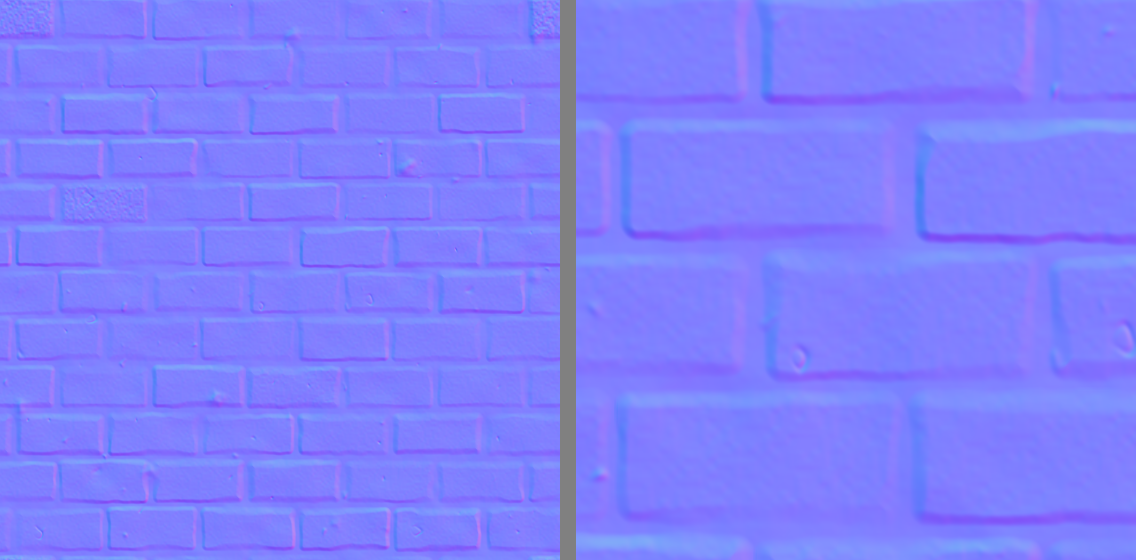
Left, the full canvas; right, a detail of the centre.
Write a Shadertoy shader that draws this texture map.

```glsl
// Tangent-space normal map of a worn brick wall in running bond, 6 by 12 bricks.
// A tiling height field (rounded bricks, soft joints, grit, lumps, pits and rings)
// is differentiated and the resulting normal is encoded as colour.

const float TAU = 6.2831853;
const float U = 1.0 / 768.0;                // small length unit, relative to the canvas
const vec2 BRICKS = vec2(6.0, 12.0);        // repeats across and down
const vec2 HALF_SIZE = vec2(58.3, 25.3) * U;
const float CORNER = 4.0 * U;
const float RELIEF = 1.4 * U;               // height of a brick above the joint
const float EVEN_SHIFT = 0.14;              // first brick centre, in brick widths
const float ODD_SHIFT = 0.66;
const float ROW_SHIFT = 0.35;               // first row centre, in row heights
const float SIZE_JITTER = 1.3 * U;
const float TURN_JITTER = 0.016;
const float TILT = 0.014;
const float GRIT = 0.06 * U;
const float ROUGH_GRIT = 0.3 * U;
const float SWELL = 0.62 * U;               // broad unevenness of the wall
const float SAMPLE_STEP = 0.9 * U;

// Integer hash: three values in 0..1 for a cell and a seed
vec3 hash(vec2 cell, float seed) {
    uvec3 v = uvec3(uvec2(cell), uint(seed)) * 1664525u + 1013904223u;
    v.x += v.y * v.z; v.y += v.z * v.x; v.z += v.x * v.y;
    v ^= v >> 16u;
    v.x += v.y * v.z; v.y += v.z * v.x; v.z += v.x * v.y;
    return vec3(v >> 8u) / 16777216.0;
}

// Tiling value noise in -1..1
float noise(vec2 p, vec2 freq, float seed) {
    p *= freq;
    vec2 i = floor(p), f = p - i;
    f = f * f * f * (f * (f * 6.0 - 15.0) + 10.0);
    vec2 a = mod(i, freq), b = mod(i + 1.0, freq);
    float low = mix(hash(a, seed).x, hash(vec2(b.x, a.y), seed).x, f.x);
    float high = mix(hash(vec2(a.x, b.y), seed).x, hash(b, seed).x, f.x);
    return 2.0 * mix(low, high, f.y) - 1.0;
}

// Scattered marks: xy is the offset from the mark, z a random value, w presence
vec4 scatter(vec2 p, float grid, float chance, float seed) {
    vec2 cell = floor(p * grid);
    vec3 rnd = hash(mod(cell, grid), seed);
    vec2 centre = (cell + 0.3 + 0.4 * rnd.xy) / grid;
    vec3 pick = hash(mod(cell, grid), seed + 1.0);
    return vec4(p - centre, rnd.z, step(pick.x, chance));
}

float roundBox(vec2 q, vec2 halfSize, float r) {
    vec2 d = abs(q) - halfSize + r;
    return length(max(d, 0.0)) + min(max(d.x, d.y), 0.0) - r;
}

// Lumps of mortar, small specks and shallow ring marks
float marks(vec2 p) {
    vec2 warped = p + 3.0 * U * vec2(noise(p, vec2(72.0), 21.0), noise(p, vec2(72.0), 22.0));
    vec4 lump = scatter(warped, 9.0, 0.26, 31.0);
    float radius = mix(5.0, 10.0, lump.z) * U;
    float h = lump.w * (lump.z - 0.3) * 4.2 * U * exp(-dot(lump.xy, lump.xy) / (radius * radius));

    vec4 speck = scatter(warped, 30.0, 0.11, 41.0);
    radius = mix(1.8, 3.4, speck.z) * U;
    h += speck.w * (speck.z - 0.45) * 1.6 * U * exp(-dot(speck.xy, speck.xy) / (radius * radius));

    vec4 ring = scatter(warped, 10.0, 0.11, 51.0);
    float rim = (length(ring.xy) - mix(5.0, 9.0, ring.z) * U) / (2.0 * U);
    return h - ring.w * 0.55 * U * exp(-rim * rim) * smoothstep(-8.0, 6.0, ring.x / U);
}

float wallHeight(vec2 p) {
    // Rows and columns drift slightly, as if laid by hand
    float a = TAU * (1.0 - p.y);
    float rowDrift = 5.0 * sin(a + 0.7) + 2.0 * sin(2.0 * a - 0.94);
    float v = (1.0 - p.y - rowDrift * U) * BRICKS.y - ROW_SHIFT + 0.5;
    float row = floor(v);
    float shift = mix(EVEN_SHIFT, ODD_SHIFT, mod(row, 2.0));
    float u = (p.x - 4.0 * U * sin(TAU * (p.x - 0.45))) * BRICKS.x - shift + 0.5;
    vec2 id = mod(vec2(floor(u), row), BRICKS);
    vec2 q = vec2(fract(u) - 0.5, 0.5 - fract(v)) / BRICKS;

    // Each brick has its own size, turn, relief and roughness
    vec3 shape = hash(id, 1.0), place = hash(id, 2.0), finish = hash(id, 3.0);
    float turn = (shape.z - 0.5) * TURN_JITTER;
    q += vec2(-q.y, q.x) * turn + (place.xy - 0.5) * 2.0 * U;
    vec2 halfSize = HALF_SIZE + (shape.xy * 2.0 - 1.0) * SIZE_JITTER;
    float d = roundBox(q, halfSize, CORNER);
    d += U * (0.8 * noise(p, vec2(48.0), 4.0) + 0.4 * noise(p, vec2(110.0), 5.0));

    // Worn edges alternate between crisp and soft; the upper side has a wider skirt
    float wear = smoothstep(-0.8, 0.5, noise(p, vec2(14.0, 20.0), 6.0));
    float inner = mix(2.0, 7.5, wear) * U;
    float outer = mix(3.6, 5.5, smoothstep(0.3, 1.0, q.y / halfSize.y)) * U;
    float face = 1.0 - smoothstep(-inner, outer, d);
    float h = face * RELIEF * mix(0.4, 1.2, finish.x);
    h += face * dot(q, finish.yz - 0.5) * TILT;

    // Surface grain, with a few bricks rougher than the rest
    float grit = mix(GRIT, ROUGH_GRIT, smoothstep(0.9, 1.0, place.z));
    float grain = noise(p, vec2(210.0), 7.0) + 0.7 * noise(p, vec2(110.0), 8.0);
    h += mix(0.4 * GRIT, grit, face) * grain;
    h += SWELL * (noise(p, vec2(22.0, 26.0), 9.0) + 0.3 * noise(p, vec2(56.0), 10.0) * (1.0 - face));
    return h + marks(p);
}

void mainImage(out vec4 fragColor, in vec2 fragCoord) {
    vec2 p = fragCoord / iResolution.xy;
    vec2 e = vec2(SAMPLE_STEP, 0.0);
    vec2 slope = vec2(wallHeight(p + e.xy) - wallHeight(p - e.xy),
                      wallHeight(p + e.yx) - wallHeight(p - e.yx)) / (2.0 * SAMPLE_STEP);
    vec3 normal = normalize(vec3(-slope, 1.0));
    fragColor = vec4(normal * 0.5 + 0.5, 1.0);
}
```
